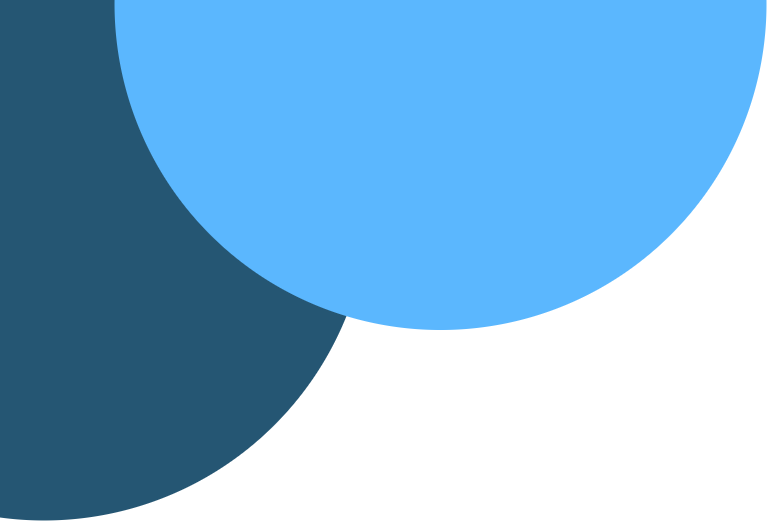
Give the GLSL for this background, as a Shadertoy shader.

```glsl
// Two large flat discs on white: a dark teal one at the left edge, and a
// sky blue one in front of it, hanging from the top edge.
// Each disc is a signed distance, blended over the page with a smooth edge.

// Colours
const vec3 PAGE_WHITE = vec3(1.0);
const vec3 DARK_TEAL  = vec3(0.145, 0.337, 0.451);
const vec3 SKY_BLUE   = vec3(0.357, 0.718, 0.996);

// Layout, in units of the canvas height
const float DISC_RADIUS = 0.6245;
const vec2  TEAL_CENTRE = vec2(0.0843, 0.6274);
const vec2  BLUE_CENTRE = vec2(0.8439, 0.9923);

// Coverage of a disc at p, softened over one pixel
float discCoverage(vec2 p, vec2 centre, float radius, float pixel) {
    float signedDistance = length(p - centre) - radius;
    return clamp(0.5 - signedDistance / pixel, 0.0, 1.0);
}

void mainImage(out vec4 fragColor, in vec2 fragCoord) {
    float pixel = 1.0 / iResolution.y;
    vec2 p = fragCoord * pixel;

    // Layers from back to front
    vec3 colour = PAGE_WHITE;
    colour = mix(colour, DARK_TEAL, discCoverage(p, TEAL_CENTRE, DISC_RADIUS, pixel));
    colour = mix(colour, SKY_BLUE, discCoverage(p, BLUE_CENTRE, DISC_RADIUS, pixel));

    fragColor = vec4(colour, 1.0);
}
```
